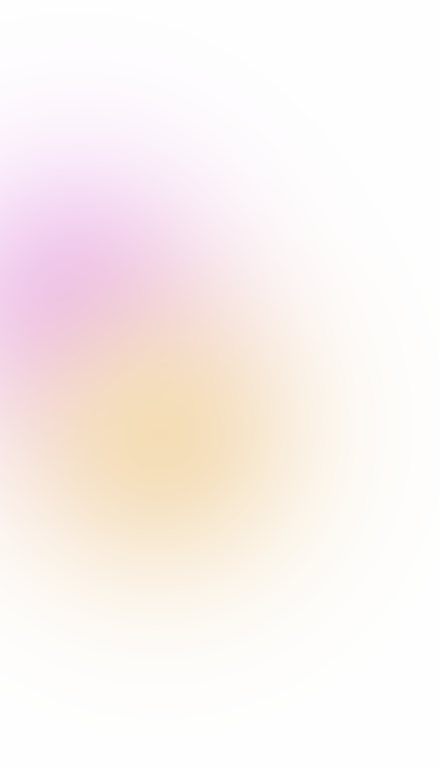
A Shadertoy shader for this background:

```glsl
// Soft round falloff: 1 at the centre, fading smoothly outward
float glow(vec2 p, vec2 centre, float radius) {
    vec2 d = (p - centre) / radius;
    return exp(-dot(d, d));
}

void mainImage(out vec4 fragColor, in vec2 fragCoord) {
    // Canvas height is one unit
    vec2 p = fragCoord / iResolution.y;

    vec3 paper = vec3(0.998, 0.997, 0.998);
    vec3 orchid = vec3(0.93, 0.74, 0.945);
    vec3 honey = vec3(0.957, 0.868, 0.715);

    // Orchid glow, with the honey glow laid over it
    vec3 colour = mix(paper, orchid, glow(p, vec2(0.100, 0.596), 0.183));
    colour = mix(colour, honey, glow(p, vec2(0.208, 0.434), 0.190));

    fragColor = vec4(colour, 1.0);
}
```
